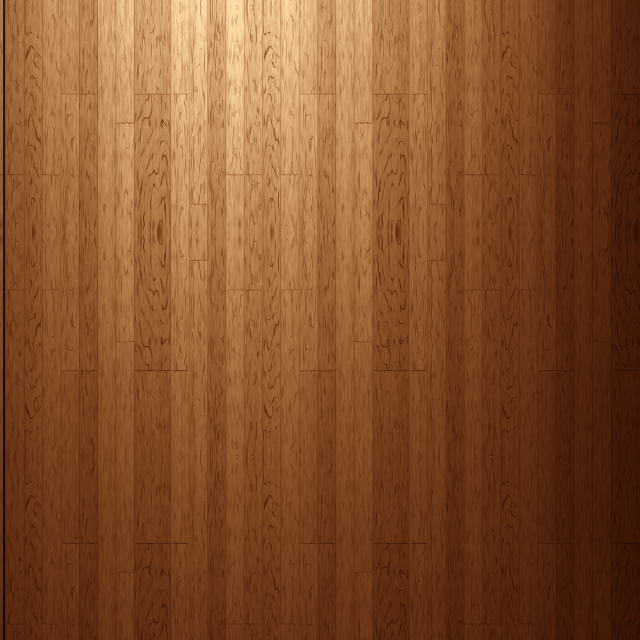
Give the GLSL for this texture, as a Shadertoy shader.

```glsl
#define PLANK 0.02865       // width of a single plank
#define COLUMNS 13.0        // planks in one repeat
#define HALF_TILE 0.351     // height of a mirrored half repeat
#define MIRROR_AXIS 0.363   // first mirror line, from the top
#define LEFT_MARGIN 0.0091
#define SEAM_WIDTH 0.0012
#define VEIN_WIDTH 0.0011
#define VEIN_DEPTH 0.23
#define FIBRE_DEPTH 0.095
#define TONE_DEPTH 0.075
#define WOOD_TINT vec3(1.0, 0.86, 0.66)
#define WOOD_CURVE vec3(1.0, 1.6, 2.3)

// Butt joint height (1 = none) and relative tone of each plank in a repeat
const float JOINT[13] = float[](0.09, 1.0, 0.09, 0.216, 0.216, 1.0, 0.171,
                                0.216, 0.216, 0.216, 0.044, 1.0, 0.09);
const float TONE[13] = float[](-0.3, -0.2, 0.5, 0.2, -1.0, 0.5, 0.7,
                               -0.9, -0.9, 0.6, 0.4, -1.0, 0.7);

float hash(vec2 p) {
    vec3 q = fract(vec3(p.xyx) * 0.1031);
    q += dot(q, q.yzx + 33.33);
    return fract((q.x + q.y) * q.z);
}

vec2 gradientAt(vec2 cell) {
    float angle = 6.28318 * hash(cell);
    return vec2(cos(angle), sin(angle));
}

// Gradient noise, about -0.7 to 0.7
float noise(vec2 p) {
    vec2 i = floor(p), f = p - i;
    vec2 s = f * f * f * (f * (f * 6.0 - 15.0) + 10.0);
    vec2 e = vec2(0.0, 1.0);
    float low = mix(dot(gradientAt(i), f), dot(gradientAt(i + e.yx), f - e.yx), s.x);
    float high = mix(dot(gradientAt(i + e), f - e), dot(gradientAt(i + e.yy), f - e.yy), s.x);
    return mix(low, high, s.y);
}

// Antialiased line from a distance to its centre
float stroke(float dist, float width, float pixel) {
    return 1.0 - smoothstep(0.5 * width - 0.5 * pixel, 0.5 * width + 0.7 * pixel, dist);
}

// Warm pool of light at the top, falling off downwards and to the sides
float lighting(vec2 uv) {
    float dx = uv.x - 0.36, depth = 1.0 - uv.y;
    float pool = 0.69 * exp(-dx * dx / 0.23 - depth * (0.7 + 0.8 * depth));
    return 0.255 + pool - 0.05 * smoothstep(0.78, 1.0, uv.x);
}

void mainImage(out vec4 fragColor, in vec2 fragCoord) {
    vec2 uv = fragCoord / iResolution.xy;
    float pixel = 1.0 / iResolution.y;

    // Mirrored vertical repeat
    float v = abs(mod(1.0 - uv.y - MIRROR_AXIS + HALF_TILE, 2.0 * HALF_TILE) - HALF_TILE);

    // Plank columns; columns 7 and 8 form one wide plank
    float x = (uv.x - LEFT_MARGIN) / PLANK;
    float tileX = mod(x, COLUMNS);
    float id = min(floor(tileX), COLUMNS - 1.0);
    if (id == 8.0) id = 7.0;
    float wide = id == 7.0 ? 2.0 : 1.0;
    float u = 2.0 * (tileX - id) / wide - 1.0;
    float edge = (1.0 - abs(u)) * 0.5 * wide * PLANK;
    float joint = JOINT[int(id)];
    float segment = step(joint, v);
    vec2 seed = vec2(id * 17.0, segment * 31.0);
    float rnd = hash(seed + 5.0);

    // Growth rings: closed around a knot, nested arches elsewhere
    bool knotted = (id == 1.0 || id == 7.0) && segment == 0.0;
    float warp = noise(vec2(u * 1.1 * wide, v * 11.0) + seed)
               + 0.22 * noise(vec2(u * 4.0, v * 60.0) + seed);
    vec2 knot = vec2(u - (id == 7.0 ? 0.4 : 0.0), v * 8.0);
    float slope = rnd < 0.4 ? -14.0 : 18.0;
    float bow = u - 0.6 * (rnd - 0.5);
    float rings = knotted ? 4.0 * length(knot) + 1.2 * warp
                          : 3.0 * bow * bow + slope * v + 1.9 * warp;
    float ringSlope = max(fwidth(rings) / pixel, 25.0);
    float phase = fract(rings);
    float vein = stroke(abs(phase - 0.5) / ringSlope, VEIN_WIDTH, pixel);
    float patchy = smoothstep(-0.15, 0.3, noise(vec2(u * 2.5, v * 30.0) + seed + 9.0));
    vein *= (knotted ? 1.5 : 0.35 + 0.65 * rnd) * (0.15 + 0.85 * patchy);
    vein *= smoothstep(0.0, 2.5 * pixel, edge);
    float core = knotted ? 1.0 - smoothstep(0.05, 0.22, length(knot * vec2(1.0, 1.4))) : 0.0;

    // Fine fibres and short dark pores
    float fibre = noise(vec2(tileX * 10.3, v * 45.0) + seed)
                + 0.6 * noise(vec2(tileX * 2.4, v * 6.0) + seed + 3.0);
    float pores = smoothstep(0.3, 0.42, noise(vec2(tileX * 7.0, v * 38.0) + seed + 21.0));

    // Shade each plank
    float tone = TONE[int(id)] + 0.4 * (rnd - 0.5);
    float shade = 1.01 + TONE_DEPTH * tone + FIBRE_DEPTH * fibre;
    shade += 0.03 * (0.5 - phase);
    shade *= 1.0 - VEIN_DEPTH * vein;
    shade *= 1.0 - (0.11 - 0.05 * tone) * pores;
    shade *= 1.0 - 0.25 * core;

    // Seams between planks and at butt joints
    float seam = max(stroke(edge, SEAM_WIDTH, pixel),
                     stroke(abs(v - joint), SEAM_WIDTH, pixel));
    shade *= 1.0 - 0.14 * seam;

    vec3 color = WOOD_TINT * pow(vec3(clamp(lighting(uv) * shade, 0.0, 1.0)), WOOD_CURVE);

    // Dark gap along the left border
    color *= 1.0 - 0.85 * stroke(abs(uv.x - 0.0065), 0.0028, pixel);
    fragColor = vec4(color, 1.0);
}
```
